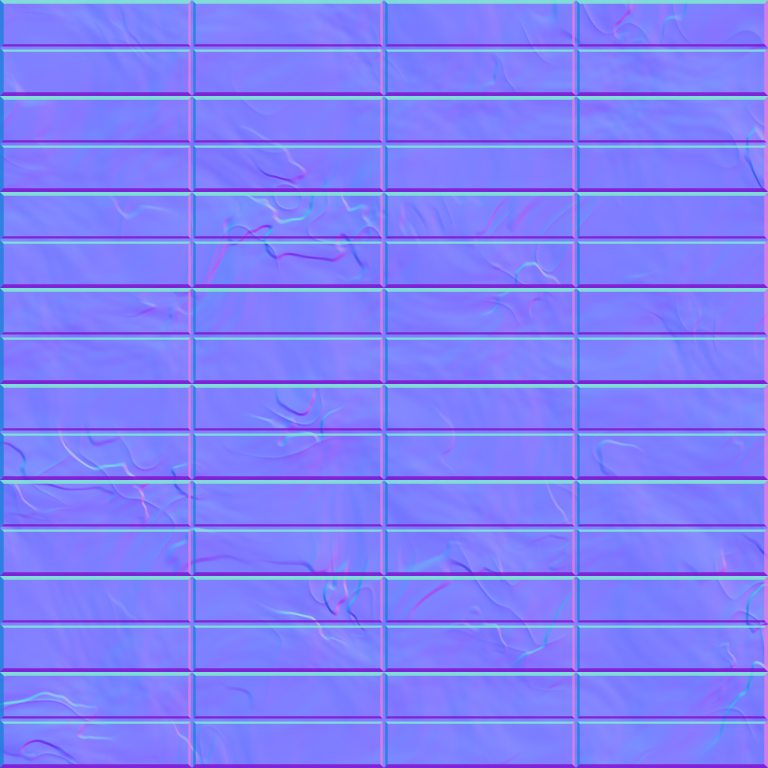
Give the GLSL for this texture map, as a Shadertoy shader.

```glsl
const vec2 GRID = vec2(4.0, 16.0);      // columns and rows of bricks
const float BEVEL_WIDTH = 0.0049;       // distance from cell border to brick face
const vec2 JOINT_HALF = vec2(0.0015, 0.0020);
const vec2 BEVEL_SLOPE = vec2(0.82, 1.05);
const int SAMPLES = 4;                  // per axis, smooths the bevel edges

vec2 hash2(vec2 p) {
    vec3 q = fract(p.xyx * vec3(0.1031, 0.1030, 0.0973));
    q += dot(q, q.yzx + 33.33);
    return fract((q.xx + q.yz) * q.zy);
}

float cornerGradient(vec2 cell, vec2 corner, vec2 f) {
    float angle = 6.2832 * hash2(cell + corner).x;
    return dot(vec2(cos(angle), sin(angle)), f - corner);
}

float gradientNoise(vec2 p) {
    vec2 cell = floor(p), f = fract(p);
    vec2 u = f * f * f * (f * (f * 6.0 - 15.0) + 10.0);
    float low = mix(cornerGradient(cell, vec2(0, 0), f), cornerGradient(cell, vec2(1, 0), f), u.x);
    float high = mix(cornerGradient(cell, vec2(0, 1), f), cornerGradient(cell, vec2(1, 1), f), u.x);
    return mix(low, high, u.y);
}

float fbm(vec2 p, int octaves) {
    float sum = 0.0, amplitude = 1.0;
    for (int i = 0; i < octaves; i++) {
        sum += amplitude * gradientNoise(p);
        p = mat2(1.6, 1.2, -1.2, 1.6) * p + 7.3;
        amplitude *= 0.45;
    }
    return sum;
}

// Stone relief: soft undulation, plus chipped shelves and creases in patches
float wearHeight(vec2 uv) {
    vec2 warp = vec2(gradientNoise(uv * 6.0 + 3.1), gradientNoise(uv * 6.0 + 19.7));
    vec2 p = uv + 0.09 * warp;
    float undulation = fbm(p * 6.0 + 41.0, 4);
    float patches = smoothstep(0.0, 0.42, gradientNoise(uv * 6.5 + 57.0));
    float shelf = smoothstep(-0.05, 0.07, fbm(p * 11.0 + 23.0, 3));
    float crease = exp(-24.0 * abs(gradientNoise(p * 12.0 + 71.0)));
    return 0.0052 * undulation + patches * (0.0023 * shelf + 0.0009 * crease);
}

vec2 wearSlope(vec2 uv, float stepSize) {
    vec2 e = vec2(stepSize, 0.0);
    vec2 difference = vec2(wearHeight(uv + e.xy) - wearHeight(uv - e.xy),
                           wearHeight(uv + e.yx) - wearHeight(uv - e.yx));
    return -difference / (2.0 * stepSize);
}

// Half width of the flat joint on a grid line: closed at the rim and on even rows
vec2 jointGap(vec2 line) {
    float inner = step(0.5, line.x) * step(line.x, GRID.x - 0.5);
    return JOINT_HALF * vec2(inner, mod(line.y, 2.0));
}

// Outward slope of the mitred bevel around each brick
vec2 bevelSlope(vec2 uv) {
    vec2 cell = floor(uv * GRID);
    vec2 local = fract(uv * GRID);
    vec2 low = local / GRID, high = (1.0 - local) / GRID;
    vec2 nearest = min(low, high);
    vec2 side = step(high, low);
    vec2 gap = jointGap(cell + side);
    vec2 axis = nearest.x < nearest.y ? vec2(1, 0) : vec2(0, 1);
    float border = dot(nearest, axis);
    float sloped = step(dot(gap, axis), border) * step(border, BEVEL_WIDTH);
    return axis * (2.0 * side - 1.0) * BEVEL_SLOPE * sloped;
}

vec3 encodeNormal(vec2 slope) {
    return 0.5 + 0.5 * normalize(vec3(slope, 1.0));
}

void mainImage(out vec4 fragColor, in vec2 fragCoord) {
    vec2 wear = wearSlope(fragCoord / iResolution.xy, 0.0012);
    vec3 color = vec3(0.0);

    // Average sub-samples across the pixel
    for (int j = 0; j < SAMPLES; j++) {
        for (int i = 0; i < SAMPLES; i++) {
            vec2 offset = (vec2(i, j) + 0.5) / float(SAMPLES) - 0.5;
            vec2 uv = (fragCoord + offset) / iResolution.xy;
            vec2 bevel = bevelSlope(uv);
            float faceAmount = 1.0 - 0.7 * step(0.1, length(bevel));
            color += encodeNormal(bevel + wear * faceAmount);
        }
    }
    fragColor = vec4(color / float(SAMPLES * SAMPLES), 1.0);
}
```
